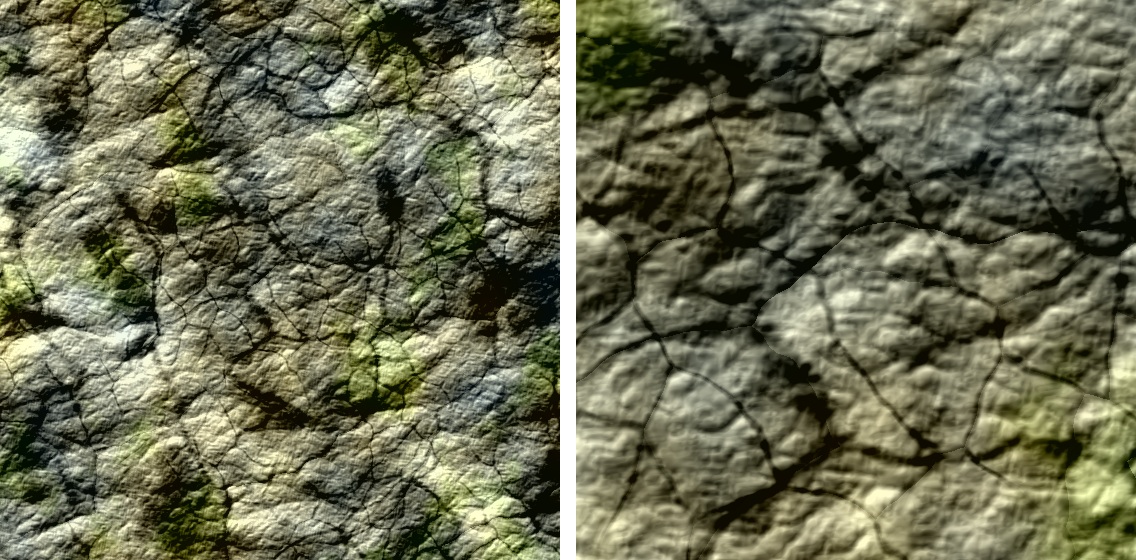
Left: the whole. Right: its middle third, enlarged.
Give the GLSL for this texture, as a WebGL 2 fragment shader.

```glsl
#version 300 es
precision highp float;

uniform vec2 u_resolution;
out vec4 fragColor;

float hash(vec2 p) {
  vec3 q = fract(p.xyx * 0.1031);
  q += dot(q, q.yzx + 33.33);
  return fract((q.x + q.y) * q.z);
}

float noise(vec2 p) {
  vec2 cell = floor(p), f = fract(p);
  f = f * f * (3.0 - 2.0 * f);
  float low = mix(hash(cell), hash(cell + vec2(1, 0)), f.x);
  float high = mix(hash(cell + vec2(0, 1)), hash(cell + vec2(1, 1)), f.x);
  return mix(low, high, f.y);
}

float fbm(vec2 p) {
  float sum = 0.0, amp = 0.5;
  for (int i = 0; i < 5; i++) {
    sum += amp * noise(p);
    p = mat2(1.6, 1.2, -1.2, 1.6) * p + 17.3;
    amp *= 0.5;
  }
  return sum;
}

mat2 rotation(float a) {
  return mat2(cos(a), -sin(a), sin(a), cos(a));
}

// Creased lumps, drawn out along the tilted bedding
float relief(vec2 p) {
  p = rotation(0.3) * p * vec2(6.0, 9.5) + 40.0;
  float sum = 0.0, amp = 0.5;
  for (int i = 0; i < 6; i++) {
    sum += amp * abs(noise(p) - 0.5);
    p = rotation(0.25) * p * 2.03 + 11.7;
    amp *= 0.55;
  }
  return sum;
}

// Fractured blocks: x = gap to the border, yz = offset from centre, w = random id
vec4 blocks(vec2 p) {
  vec2 cell = floor(p), offset = vec2(0);
  float nearest = 9.0, second = 9.0, id = 0.0;
  for (int y = -1; y <= 1; y++) {
    for (int x = -1; x <= 1; x++) {
      vec2 c = cell + vec2(x, y);
      vec2 d = p - c - 0.1 - 0.8 * vec2(hash(c), hash(c + 71.7));
      float dist = length(d);
      if (dist < nearest) {
        second = nearest;
        nearest = dist;
        offset = d;
        id = hash(c + 31.1);
      } else {
        second = min(second, dist);
      }
    }
  }
  return vec4(second - nearest, offset, id);
}

void main() {
  vec2 p = gl_FragCoord.xy / u_resolution.y;
  vec2 bend = vec2(fbm(p * 5.0 + 3.0), fbm(p * 5.0 + 60.0)) - 0.5;
  vec2 q = p + 0.13 * bend;

  // Broad tone and light falling from the upper left
  float tone = 0.5 + 0.75 * (fbm(p * 8.0 + 9.0) - 0.5);
  tone += 9.0 * (relief(p) - relief(p + vec2(-0.0018, 0.0036)));

  // Large and small blocks with thin broken joints
  vec4 slab = blocks(rotation(0.35) * q * vec2(5.0, 7.5) + 20.0);
  vec4 chip = blocks(rotation(0.6) * q * vec2(15.0, 12.0) + 50.0);
  float broken = smoothstep(0.35, 0.6, fbm(p * 7.0 + 80.0));
  tone += 0.17 * slab.z - 0.06 * slab.y + 0.16 * (slab.w - 0.5);
  tone += (0.12 * chip.z + 0.1 * (chip.w - 0.5)) * broken;
  tone -= 0.36 * (1.0 - smoothstep(0.01, 0.085, slab.x)) * (0.35 + 0.65 * broken);
  tone -= 0.28 * (1.0 - smoothstep(0.01, 0.1, chip.x)) * broken;

  // Bedding ledges: pale lip above a shadowed seam
  float bed = fract((q.y - 0.3 * q.x + 0.05 * sin(q.x * 13.0)) * 9.0);
  float ledge = smoothstep(0.4, 0.62, noise(p * vec2(7.0, 11.0) + 5.0));
  float seam = smoothstep(0.96, 1.0, bed) + exp(-bed * 13.0) * step(bed, 0.96);
  tone += ledge * (0.13 * smoothstep(0.1, 0.3, bed) * (1.0 - smoothstep(0.35, 0.9, bed)) - 0.3 * seam);

  // Deep hollows and upright stains
  float hollow = smoothstep(0.58, 0.73, fbm(q * vec2(9.0, 6.5) + 33.0));
  float stain = smoothstep(0.65, 0.9, noise(q * vec2(30.0, 7.0) + 14.0));
  tone -= 0.38 * hollow + 0.17 * stain * smoothstep(0.4, 0.6, noise(p * 6.0 + 90.0));

  // Pale lichen and fine grit
  float lichen = smoothstep(0.58, 0.76, fbm(q * 6.0 + 120.0)) * (1.0 - hollow);
  tone += 0.3 * lichen;
  tone += 0.17 * (noise(p * 210.0) - 0.5) + 0.14 * (noise(rotation(0.3) * p * vec2(75.0, 150.0)) - 0.5);
  tone = clamp(tone, 0.04, 0.98);

  // Olive grey stone with ochre, moss and cool tints
  vec3 color = vec3(tone, tone, tone - mix(0.06, 0.135, tone));
  float warmth = fbm(p * 7.0 + 150.0) - 0.5;
  float moss = smoothstep(0.54, 0.72, fbm(p * 6.0 + 180.0));
  color += warmth * vec3(0.13, 0.0, -0.25);
  color += moss * vec3(-0.015, 0.025, -0.1);
  color += lichen * vec3(0.03, 0.025, -0.03);
  fragColor = vec4(clamp(color, 0.0, 1.0), 1.0);
}
```
